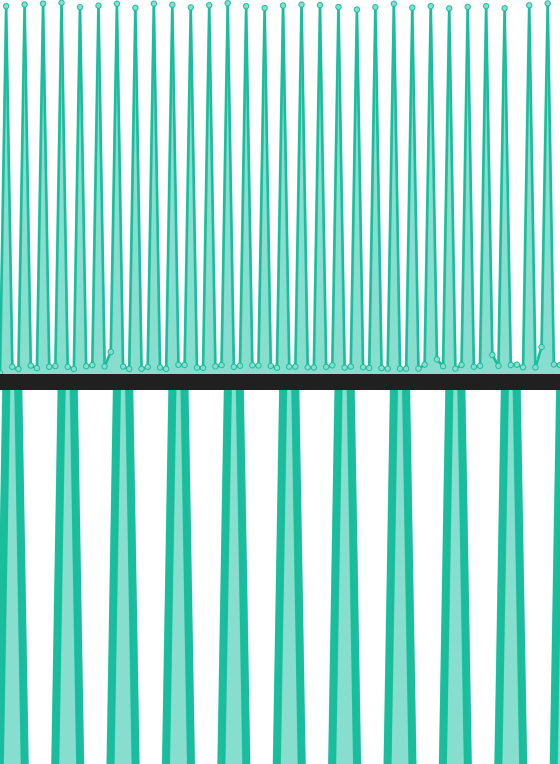
Top, the full canvas; bottom, a detail of the centre.
A Shadertoy shader for this pattern:

```glsl
#define STEPS 91
#define PERIOD 3
#define SLIP_INDEX 83
#define LINE_HALF 0.0036
#define DOT_RADIUS 0.0084
#define DOT_RING 0.0027
#define LINE_COLOR vec3(0.10, 0.74, 0.61)
#define FILL_COLOR vec3(0.53, 0.87, 0.81)
#define STRAY_INDEX ivec4(18, 71, 80, 88)
#define STRAY_HEIGHT vec4(0.059, 0.039, 0.051, 0.072)

float hash(float n) {
    return fract(sin(n * 12.9898 + 4.1) * 43758.5);
}

// Height of one sample: a tall peak every third step, low values between
float sampleHeight(int i) {
    if (i == 0) return 0.002;
    for (int k = 0; k < 4; k++)
        if (i == STRAY_INDEX[k]) return STRAY_HEIGHT[k];
    int phase = (i > SLIP_INDEX ? i - 1 : i) % PERIOD;
    float jitter = hash(float(i));
    return phase == 1 ? mix(0.969, 0.993, jitter) : mix(0.013, 0.026, jitter);
}

float segmentDistance(vec2 p, vec2 a, vec2 b) {
    vec2 ab = b - a;
    return length(p - a - ab * clamp(dot(p - a, ab) / dot(ab, ab), 0.0, 1.0));
}

// Coverage of a shape from its signed distance
float coverage(float d, float pixel) {
    return 1.0 - smoothstep(-0.7 * pixel, 0.7 * pixel, d);
}

void mainImage(out vec4 fragColor, in vec2 fragCoord) {
    vec2 p = fragCoord / iResolution.y;
    float pixel = 1.0 / iResolution.y;
    float spacing = iResolution.x / iResolution.y / float(STEPS);
    int cell = int(floor(p.x / spacing));

    // Nearest line segment and nearest sample dot
    float lineDist = 1.0;
    float dotDist = 1.0;
    float level = 0.0;
    for (int i = max(cell - 2, 0); i <= min(cell + 2, STEPS - 1); i++) {
        vec2 a = vec2(float(i) * spacing, sampleHeight(i));
        vec2 b = vec2(float(i + 1) * spacing, sampleHeight(i + 1));
        lineDist = min(lineDist, segmentDistance(p, a, b));
        dotDist = min(dotDist, min(length(p - a), length(p - b)));
        if (i == cell) level = mix(a.y, b.y, (p.x - a.x) / spacing);
    }

    // Area under the curve, then its outline
    float areaDist = p.y < level ? -lineDist : lineDist;
    vec3 color = mix(vec3(1.0), FILL_COLOR, coverage(areaDist, pixel));
    color = mix(color, LINE_COLOR, coverage(lineDist - LINE_HALF, pixel));

    // Ringed dots on top
    color = mix(color, LINE_COLOR, coverage(dotDist - DOT_RADIUS, pixel));
    color = mix(color, FILL_COLOR, coverage(dotDist - DOT_RADIUS + DOT_RING, pixel));

    fragColor = vec4(color, 1.0);
}
```
